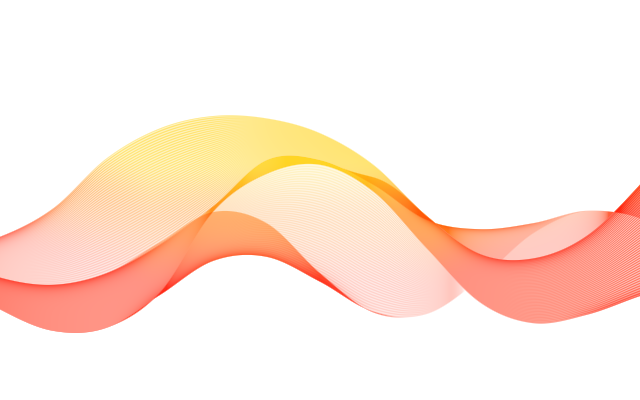
Give the GLSL for this background, as a Shadertoy shader.

```glsl
// Translucent yellow, orange and red ribbons flowing over a white ground.
// Smooth splines bound each ribbon; ink thickens where a ribbon narrows,
// fine threads follow its flow and some edges carry a soft dense rim.

const float ASPECT = 1.6;
const float KNOT_STEP = 2.0 / 15.0;
const float THREADS = 44.0;      // threads across one ribbon
const float THREAD_DEPTH = 0.4;  // contrast of the threads
const float PINCH = 0.012;       // extra ink where a ribbon is narrow
const float RIM_WIDTH = 0.012;
const vec3 RED = vec3(1.0, 0.30, 0.19);
const vec3 ORANGE = vec3(1.0, 0.50, 0.03);
const vec3 YELLOW = vec3(1.0, 0.82, 0.07);

// Spline heights at even steps, with one knot beyond each side
const float CREST[15] = float[15](.375, .408, .479, .604, .679, .710, .704,
    .667, .588, .460, .365, .354, .410, .538, .700);
const float SPINE[15] = float[15](.360, .306, .288, .317, .388, .485, .600,
    .600, .538, .450, .427, .442, .473, .454, .380);
const float KEEL[15] = float[15](.310, .227, .173, .181, .269, .471, .565,
    .588, .521, .379, .244, .192, .213, .260, .302);
const float FOLD[15] = float[15](.360, .306, .288, .317, .394, .470, .442,
    .317, .219, .215, .302, .417, .473, .454, .380);
const float HEM[15] = float[15](.310, .227, .173, .181, .263, .348, .358,
    .296, .221, .215, .302, .417, .473, .454, .380);

// Catmull-Rom interpolation of the knot heights
float spline(float k[15], float x) {
    float s = clamp(x / KNOT_STEP, 0.0, 11.999);
    int i = int(s);
    float t = s - float(i);
    float a = k[i], b = k[i + 1], c = k[i + 2], d = k[i + 3];
    return b + 0.5 * t * (c - a + t * (2.0 * a - 5.0 * b + 4.0 * c - d
        + t * (3.0 * (b - c) + d - a)));
}

// Antialiased half-plane, inside where d is positive
float inside(float d) {
    return clamp(0.5 + d / max(fwidth(d), 1e-5), 0.0, 1.0);
}

// Smooth interval from lo to hi
float span(float x, float lo, float hi, float soft) {
    return smoothstep(lo - soft, lo + soft, x)
        * (1.0 - smoothstep(hi - soft, hi + soft, x));
}

// Ink density between two curves
float ribbon(float y, float a, float b, float density) {
    float top = max(a, b), bottom = min(a, b);
    float width = max(top - bottom, 0.002);
    float cover = inside(top - y) * inside(y - bottom);
    float spacing = width / THREADS * iResolution.y;
    float visible = THREAD_DEPTH * smoothstep(1.2, 2.6, spacing);
    float thread = cos(6.2832 * THREADS * (y - bottom) / width);
    float ink = density * (1.0 + visible * thread) + PINCH / width;
    return cover * min(ink, 0.92);
}

// Dense rim that fades away on the positive side of an edge
float rim(float d, float width) {
    float slope = length(vec2(dFdx(d), dFdy(d))) * iResolution.y;
    return inside(d) * exp(-max(d, 0.0) / max(slope * width, 1e-5));
}

// Hue climbs from red to yellow with height, redder toward both sides
vec3 inkAt(vec2 p) {
    float h = p.y - 0.35 * max(abs(p.x - 0.73) - 0.35, 0.0);
    vec3 ink = mix(RED, ORANGE, smoothstep(0.27, 0.46, h));
    return mix(ink, YELLOW, smoothstep(0.44, 0.60, h));
}

void stain(inout vec3 color, vec3 ink, float amount) {
    color *= mix(vec3(1.0), ink, clamp(amount, 0.0, 1.0));
}

void mainImage(out vec4 fragColor, in vec2 fragCoord) {
    vec2 p = fragCoord / iResolution.xy * vec2(ASPECT, 1.0);
    float x = p.x, y = p.y;
    float crest = spline(CREST, x), spine = spline(SPINE, x);
    float keel = spline(KEEL, x), fold = spline(FOLD, x);
    float hem = spline(HEM, x);
    vec3 ink = inkAt(p);
    vec3 color = vec3(1.0);

    // Broad upper ribbon, paler below the fold on the right
    float upper = mix(0.17, 0.40, smoothstep(0.30, 0.70, y));
    upper = mix(upper, 0.30, smoothstep(1.0, 1.15, x));
    upper *= 1.0 - 0.5 * inside(fold - y) * smoothstep(1.12, 1.22, x);
    stain(color, ink, ribbon(y, crest, spine, upper));

    // Inner ribbon: narrow golden band widening into the right wing
    float wingTop = mix(spine, crest, smoothstep(0.85, 1.05, x));
    float inner = mix(0.13, 0.50, smoothstep(0.48, 0.70, x));
    stain(color, ink, ribbon(y, wingTop, keel, inner));

    // Pale threaded veil in the middle
    float veil = 1.0 - smoothstep(1.12, 1.17, x);
    stain(color, ink, veil * ribbon(y, keel, hem, 0.15));

    // Lower ribbon on the left
    float lower = 1.0 - smoothstep(0.90, 1.05, x);
    stain(color, ink, lower * ribbon(y, fold, hem, 0.36));

    // Dense rims along the folded edges
    float rims = 0.65 * span(x, -0.2, 0.16, 0.12) * rim(crest - y, RIM_WIDTH);
    rims += 0.75 * span(x, -0.2, 0.42, 0.10) * rim(spine - y, RIM_WIDTH);
    rims += 0.70 * span(x, 0.36, 0.86, 0.10) * rim(y - hem, RIM_WIDTH);
    rims += 0.75 * span(x, 1.08, 1.8, 0.10) * rim(crest - y, RIM_WIDTH);
    rims += 0.60 * span(x, 1.04, 1.36, 0.08) * rim(spine - y, 0.008);
    rims += 0.60 * span(x, 1.46, 1.8, 0.08) * rim(y - keel, RIM_WIDTH);
    stain(color, ink, rims);

    fragColor = vec4(color, 1.0);
}
```
